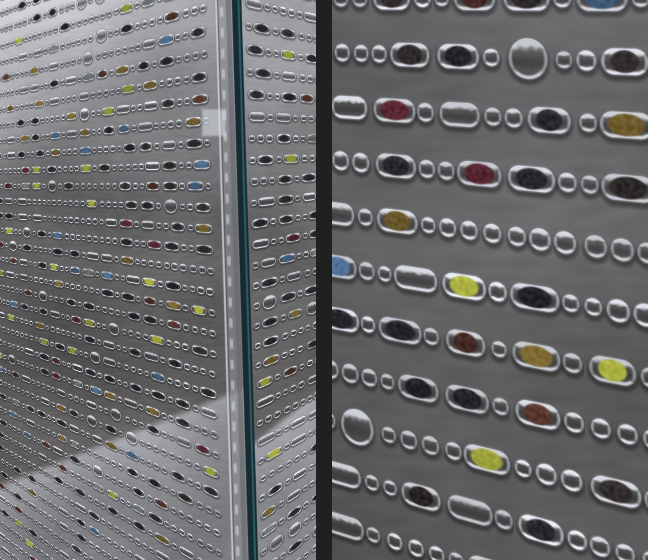
Left, the full canvas; right, a detail of the centre.
This pattern is drawn by a WebGL 2 fragment shader. Its source:

```glsl
#version 300 es
precision highp float;

uniform vec2 u_resolution;
out vec4 outColor;

// Layout, in canvas heights
const vec3 LEFT_VIEW = vec3(-0.820, 0.668, 1.172);   // vanishing point, reference depth
const vec3 RIGHT_VIEW = vec3(1.497, 0.753, 1.016);
const vec2 ROW_CURVE = vec2(26.4, -3.2);             // rows per height, and its drift
const vec2 CELL = vec2(0.047, 0.0370);
const float SEAM_BASE = 0.444;
const float SEAM_LEAN = 0.030;
const float SEAM_WIDTH = 0.017;
const float LEFT_MARGIN = -0.045;
const float RIGHT_MARGIN = 0.021;

// Bead sizes
const float CAPSULE_RADIUS = 0.0082;
const float CAPSULE_REACH = 0.0082;
const float RING_RADIUS = 0.0070;
const float DISC_RADIUS = 0.0130;
const vec2 PIGMENT_SIZE = vec2(0.0112, 0.0066);

// Colours
const vec3 METAL_TINT = vec3(0.99, 0.995, 1.025);
const vec3 SHEEN = vec3(0.84, 0.85, 0.88);
const vec3 SHADE = vec3(0.20, 0.205, 0.22);
const vec3 TEAL_DARK = vec3(0.09, 0.17, 0.20);
const vec3 TEAL_LIGHT = vec3(0.20, 0.41, 0.45);
const vec3 PIGMENTS[8] = vec3[8](
  vec3(0.13, 0.13, 0.15), vec3(0.17, 0.15, 0.15), vec3(0.30, 0.18, 0.15),
  vec3(0.46, 0.38, 0.18), vec3(0.60, 0.62, 0.22), vec3(0.28, 0.40, 0.53),
  vec3(0.42, 0.44, 0.44), vec3(0.31, 0.13, 0.17));

vec3 hash3(vec2 p) {
  vec3 h = fract(p.xyx * vec3(0.1031, 0.1030, 0.0973));
  h += dot(h, h.yxz + 33.33);
  return fract((h.xxy + h.yzz) * h.zyx);
}

float gradientNoise(vec2 p) {
  vec2 i = floor(p), f = fract(p);
  vec2 w = f * f * f * (f * (f * 6.0 - 15.0) + 10.0);
  vec4 g;
  for (int k = 0; k < 4; k++) {
    vec2 corner = vec2(k & 1, k >> 1);
    g[k] = dot(hash3(i + corner).xy * 2.0 - 1.0, f - corner);
  }
  return mix(mix(g.x, g.y, w.x), mix(g.z, g.w, w.x), w.y);
}

float band(float x, float a, float b, float soft) {
  return smoothstep(a - soft, a + soft, x) * (1.0 - smoothstep(b - soft, b + soft, x));
}

// Brushed sheet with soft reflections and a bright floor
vec3 metal(vec2 p, bool rightSide) {
  float tone = mix(0.35, 0.62, smoothstep(0.46, 1.05, p.y));
  tone += 0.24 * (1.0 - smoothstep(0.0, 0.48, p.x + 1.2 * (1.0 - p.y)));
  float horizon = rightSide ? 0.206 + 0.8 * (p.x - 0.449) : 0.134 + 0.4 * p.x;
  float below = horizon - p.y;
  float floorLight = smoothstep(-0.008, 0.012, below);
  tone = mix(tone, 0.49 + 0.15 * exp(-max(below, 0.0) * 14.0), floorLight);
  tone += rightSide ? 0.04 : 0.0;
  tone += 0.12 * gradientNoise(p * vec2(5.0, 7.0)) + 0.04 * gradientNoise(p * vec2(40.0, 150.0));
  vec3 warm = vec3(0.012, 0.0, -0.015) * (1.0 - floorLight) * (1.0 - p.y);
  return tone * METAL_TINT + warm;
}

// Glass bead: cast shadow, dark outline, lit upper crescent and lower lip
vec3 bead(vec3 base, vec2 q, float reach, float radius, float seed, float soft) {
  vec2 core = vec2(q.x - clamp(q.x, -reach, reach), q.y);
  float d = length(core) - radius;
  float shadow = length(core + vec2(0.0, 0.0022)) - radius;
  base *= 1.0 - 0.35 * (1.0 - smoothstep(-0.001, 0.003, shadow));
  float tilt = core.y / radius + 0.18 * gradientNoise(q * 260.0 + seed * 50.0);
  float rim = smoothstep(-0.0036, -0.0016, d);
  vec3 glass = mix(base * 1.12 + 0.04, SHADE, 0.5 * band(tilt, -0.45, 0.05, 0.2));
  float light = max(smoothstep(0.25, 0.65, tilt), rim * (1.0 - smoothstep(-0.75, -0.3, tilt)));
  light = max(light, rim * 0.6 * smoothstep(0.4, 0.9, abs(core.x) / radius));
  glass = mix(glass, SHEEN * (0.9 + 0.2 * seed), light);
  glass = mix(glass, SHADE, 0.45 * smoothstep(-0.0011, 0.0, d));
  return mix(base, glass, 1.0 - smoothstep(-soft, soft, d));
}

vec3 beadRows(vec3 color, vec2 p, bool rightSide) {
  vec3 view = rightSide ? RIGHT_VIEW : LEFT_VIEW;
  float side = rightSide ? -1.0 : 1.0;
  float depth = (p.x - view.x) * side;
  float v = (p.y - view.y) / depth * view.z;
  float row = v * (ROW_CURVE.x + ROW_CURVE.y * v) + 0.5;
  // Columns are counted away from the seam
  float margin = rightSide ? RIGHT_MARGIN : LEFT_MARGIN;
  float edge = SEAM_BASE - SEAM_LEAN * (view.y + v) + margin;
  float column = view.z * view.z / CELL.x * (1.0 / depth - 1.0 / ((edge - view.x) * side));
  if (column < 0.0) return color;

  vec2 id = floor(vec2(column, row));
  vec3 rnd = hash3(id + vec2(rightSide ? 91.0 : 17.0, 63.0));
  vec3 pick = hash3(id + vec2(37.0, rightSide ? 208.0 : 141.0));
  vec2 q = (fract(vec2(column, row)) - 0.5) * CELL;
  q.x *= rnd.x < 0.5 ? -1.0 : 1.0;
  float soft = 0.0004 + 0.9 * view.z / (u_resolution.y * depth);

  // Small spacer, then the main bead of the cell
  color = bead(color, q - vec2(0.0166, 0.0), 0.0, RING_RADIUS * (0.78 + 0.16 * pick.z), rnd.z, soft);
  q.x += 0.0062;
  if (rnd.y > 0.96) return bead(color, q, 0.0, DISC_RADIUS, rnd.z, soft);
  if (rnd.y > 0.66) return bead(color, vec2(abs(q.x) - 0.0079, q.y), 0.0, RING_RADIUS * (0.85 + 0.2 * pick.x), rnd.z, soft);
  color = bead(color, q, CAPSULE_REACH * (0.7 + 0.3 * pick.y), CAPSULE_RADIUS, rnd.z, soft);
  if (rnd.y > 0.48) return color;
  vec3 pigment = PIGMENTS[int(pick.x * pick.x * 7.99)] * (0.85 + 0.3 * pick.z);
  pigment += 0.12 * gradientNoise(q * 300.0 + rnd.z * 40.0);
  vec2 size = PIGMENT_SIZE * vec2(0.72 + 0.28 * pick.y, 1.0);
  float inside = (length(q / size) - 1.0) * size.y;
  return mix(color, pigment, 0.95 * (1.0 - smoothstep(-soft, soft, inside)));
}

// Clear border strip and the teal glass edge
vec3 seam(vec3 color, vec2 p, float e) {
  float soft = 0.0004 + 0.6 / u_resolution.y;
  color = mix(color, vec3(0.56, 0.57, 0.59), 0.55 * band(e, -0.031, 0.0, soft));
  color = mix(color, SHEEN, 0.75 * band(e, -0.030, -0.027, soft));
  color = mix(color, SHADE, 0.55 * band(e, -0.026, -0.0245, soft));
  float chain = band(fract(p.y * 27.0), 0.2, 0.65, 0.1) * band(e, -0.022, -0.016, soft);
  color = mix(color, SHEEN, 0.55 * chain);
  color = mix(color, vec3(0.39, 0.40, 0.42), 0.6 * band(e, -0.011, -0.002, soft));
  color = mix(color, TEAL_DARK, band(e, 0.0, SEAM_WIDTH, soft));
  color = mix(color, TEAL_LIGHT, 0.8 * band(e, 0.010, 0.0135, soft));
  vec2 glint = abs(p - vec2(0.382, 0.781)) - vec2(0.021, 0.024);
  return mix(color, SHEEN, 0.6 * (1.0 - smoothstep(-0.004, 0.004, max(glint.x, glint.y))));
}

void main() {
  vec2 p = gl_FragCoord.xy / u_resolution.y;
  float e = p.x - SEAM_BASE + SEAM_LEAN * p.y;
  bool rightSide = e > 0.5 * SEAM_WIDTH;
  vec3 color = beadRows(metal(p, rightSide), p, rightSide);
  outColor = vec4(clamp(seam(color, p, e), 0.0, 1.0), 1.0);
}
```
